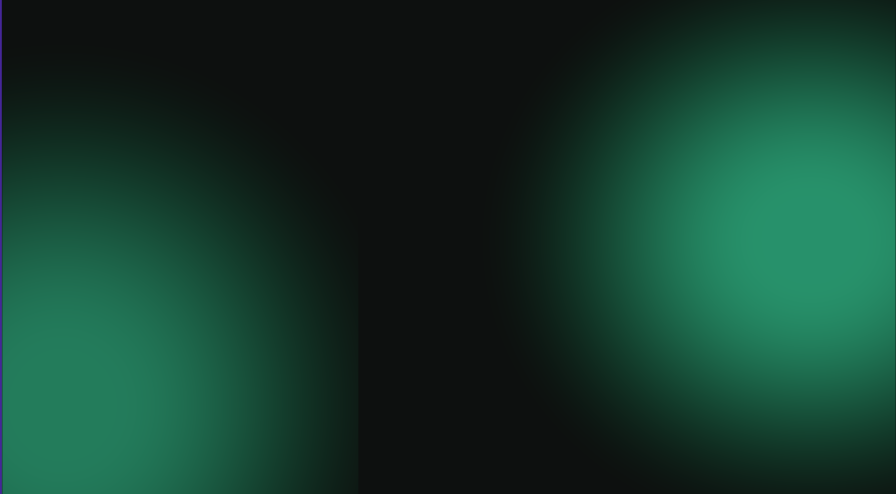
Give the GLSL for this background, as a WebGL 1 fragment shader.

```glsl
precision highp float;
// Two soft emerald glows on near-black, the left one cut by a vertical panel edge.

uniform vec2 u_resolution;

#define BASE_COLOR   vec3(0.050, 0.062, 0.058)
#define RIGHT_COLOR  vec3(0.154, 0.570, 0.418)
#define LEFT_COLOR   vec3(0.138, 0.485, 0.358)
#define STRIP_COLOR  vec3(0.270, 0.150, 0.600)
#define RIGHT_CENTER vec2(0.905, 0.514)
#define LEFT_CENTER  vec2(0.070, 0.180)
#define RIGHT_RADIUS vec2(0.690, 0.620)
#define LEFT_RADIUS  vec2(0.730, 0.760)
#define CORE         0.13
#define PANEL_EDGE   0.400
#define STRIP_WIDTH  0.0020
#define BORDER_WIDTH 0.0010

// Elliptical falloff: 1 in the core, 0 at the radius (in canvas heights).
float glow(vec2 uv, vec2 center, vec2 radius) {
  float aspect = u_resolution.x / u_resolution.y;
  vec2 offset = (uv - center) * vec2(aspect, 1.0) / radius;
  return 1.0 - smoothstep(CORE, 1.0, length(offset));
}

// Tint with red and blue lagging, for purer green in the dim range.
vec3 addGlow(vec3 color, vec3 tint, float amount) {
  return mix(color, tint, pow(vec3(amount), vec3(1.4, 1.0, 1.1)));
}

// Antialiased coverage of the area to the left of a vertical edge.
float leftOf(float x, float edge) {
  return clamp((edge - x) * u_resolution.x + 0.5, 0.0, 1.0);
}

void main() {
  vec2 uv = gl_FragCoord.xy / u_resolution;

  // Glows
  float leftGlow = glow(uv, LEFT_CENTER, LEFT_RADIUS) * leftOf(uv.x, PANEL_EDGE);
  float rightGlow = glow(uv, RIGHT_CENTER, RIGHT_RADIUS);
  vec3 color = addGlow(BASE_COLOR, LEFT_COLOR, leftGlow);
  color = addGlow(color, RIGHT_COLOR, rightGlow);

  // Dark hairlines at the sides and the violet strip on the left
  float border = leftOf(uv.x, STRIP_WIDTH + BORDER_WIDTH)
               + leftOf(1.0 - uv.x, BORDER_WIDTH);
  color = mix(color, BASE_COLOR, 0.4 * min(border, 1.0));
  color = mix(color, STRIP_COLOR, leftOf(uv.x, STRIP_WIDTH));

  gl_FragColor = vec4(color, 1.0);
}
```
